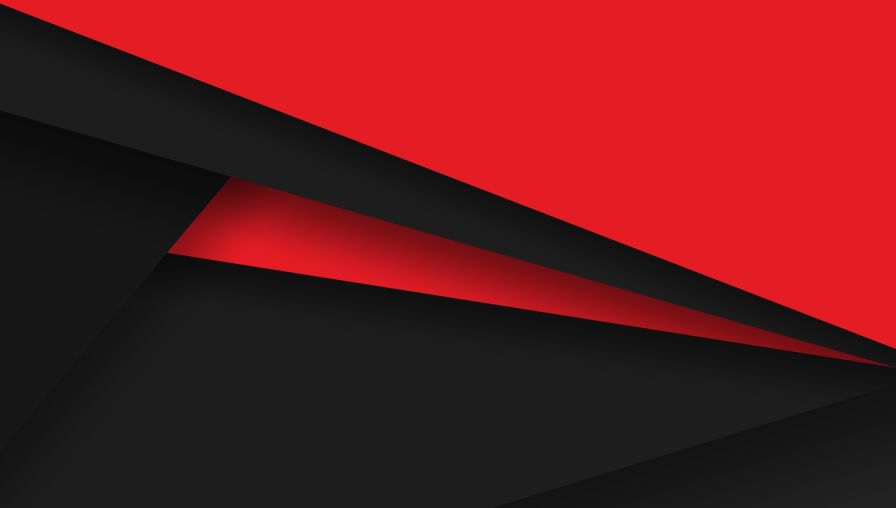
Reproduce this background procedurally as a WebGL 1 fragment shader.

```glsl
precision highp float;
uniform vec2 u_resolution;

// Signed distance to the line a-b, positive on the left of its direction
float side(vec2 p, vec2 a, vec2 b) {
    vec2 d = normalize(b - a);
    return d.x * (p.y - a.y) - d.y * (p.x - a.x);
}

// Smooth coverage of the positive side of an edge
float cover(float d) {
    float soft = 0.75 / u_resolution.y;
    return smoothstep(-soft, soft, d);
}

// Soft shadow: strongest at the edge, fading over the given reach
float shade(float d, float reach, float darkest) {
    return mix(darkest, 1.0, smoothstep(-0.15 * reach, reach, d));
}

void main() {
    vec2 p = gl_FragCoord.xy / u_resolution * vec2(1.77, 1.0);
    vec3 red = vec3(0.893, 0.112, 0.147);
    vec3 charcoal = vec3(0.114);
    vec2 tip = vec2(1.77, 0.276);

    // Edges of the overlapping sheets
    float sheetEdge = side(p, vec2(0.0, 0.993), vec2(1.77, 0.313));
    float bandEdge = side(p, vec2(0.0, 0.783), tip);
    float wedgeEdge = side(p, vec2(0.332, 0.502), tip);
    float leftEdge = side(p, vec2(0.0, 0.111), vec2(0.456, 0.652));
    float cornerEdge = side(p, vec2(0.972, 0.0), vec2(1.77, 0.244));

    // Central dark panel, shaded by the wedge and the left panel
    vec3 color = charcoal * shade(-wedgeEdge, 0.11, 0.5) * shade(-leftEdge, 0.14, 0.65);

    // Lower right corner
    vec3 corner = vec3(0.132) * shade(-cornerEdge, 0.24, 0.55);
    color = mix(color, corner, cover(-cornerEdge));

    // Red wedge
    vec3 wedge = red * shade(-bandEdge, 0.14, 0.47) * shade(-leftEdge, 0.13, 0.6);
    color = mix(color, wedge, cover(wedgeEdge));

    // Left panel
    vec3 panel = vec3(0.09) * shade(-bandEdge, 0.19, 0.45);
    color = mix(color, panel, cover(leftEdge));

    // Diagonal band under the large red sheet
    vec3 band = charcoal * shade(-sheetEdge, 0.09, 0.55);
    color = mix(color, band, cover(bandEdge));
    color = mix(color, red, cover(sheetEdge));

    gl_FragColor = vec4(color, 1.0);
}
```
